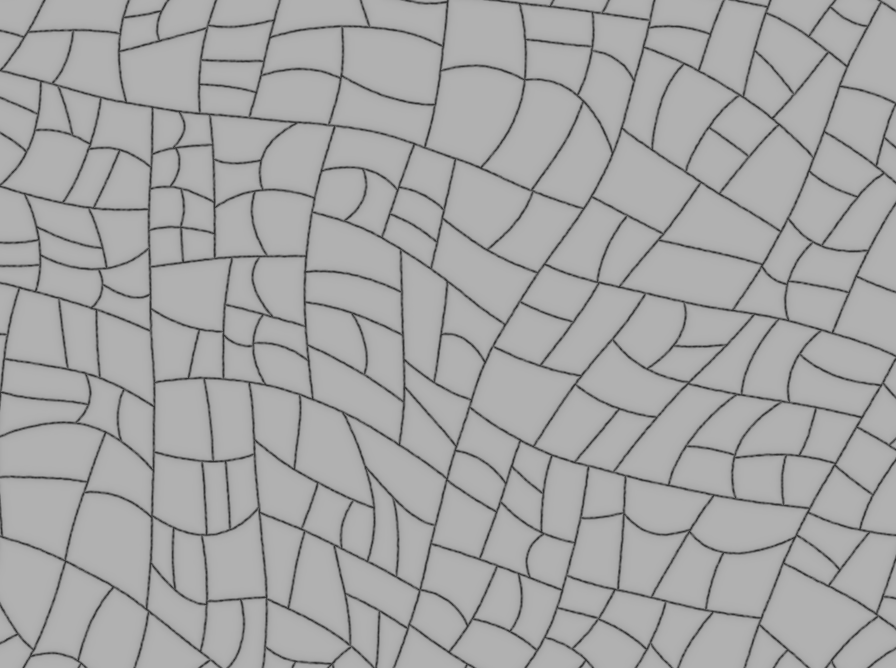
Give the GLSL for this pattern, as a WebGL 2 fragment shader.

```glsl
#version 300 es
precision highp float;

// Dry grey clay broken into plates by thin dark cracks with soft shaded rims.
// A plane is cut in two again and again; each slightly bowed cut runs square
// across one plate only, so that younger cracks end on older ones.

uniform vec2 u_resolution;
out vec4 fragColor;

float hash(uint n) {
    n = (n ^ 61u) ^ (n >> 16);
    n *= 9u;
    n ^= n >> 4;
    n *= 668265261u;
    n ^= n >> 15;
    return float(n & 65535u) / 65535.0;
}

vec2 latticeGradient(ivec2 cell) {
    uint key = uint(cell.x + 4096) * 8192u + uint(cell.y + 4096);
    float angle = 6.2832 * hash(key);
    return vec2(cos(angle), sin(angle));
}

float gradientNoise(vec2 p) {
    ivec2 i = ivec2(floor(p));
    vec2 f = fract(p);
    vec2 w = f * f * f * (f * (f * 6.0 - 15.0) + 10.0);
    ivec2 o = ivec2(0, 1);
    float a = dot(latticeGradient(i), f);
    float b = dot(latticeGradient(i + o.yx), f - vec2(1, 0));
    float c = dot(latticeGradient(i + o.xy), f - vec2(0, 1));
    float d = dot(latticeGradient(i + o.yy), f - vec2(1, 1));
    return mix(mix(a, b, w.x), mix(c, d, w.x), w.y);
}

vec2 noisePair(vec2 p) {
    return vec2(gradientNoise(p + 7.3), gradientNoise(p - 18.6));
}

// Broad swirl, faint waves and a fine roughness of the crack lines
vec2 warp(vec2 p) {
    float c = cos(0.4), s = sin(0.4);
    vec2 q = mat2(c, s, -s, c) * p;
    q += 0.1 * noisePair(p * 1.6);
    q += 0.004 * noisePair(p * 8.0);
    return q + 0.0006 * noisePair(p * 110.0);
}

// Distance to the nearest crack, in canvas heights
float crackDistance(vec2 p) {
    const float rootSize = 2.3;
    vec2 uv = warp(p) / rootSize + 0.5;

    // Canvas-space gradients of both plate coordinates
    vec2 gradU = vec2(dFdx(uv.x), dFdy(uv.x)) * u_resolution.y;
    vec2 gradV = vec2(dFdx(uv.y), dFdy(uv.y)) * u_resolution.y;

    // Plate corners at uv = 00, 10, 01 and 11
    vec2 c00 = vec2(0), c10 = vec2(rootSize, 0);
    vec2 c01 = c10.yx, c11 = vec2(rootSize);

    float nearest = 1.0;
    uint id = 1u;
    for (int level = 0; level < 15; level++) {
        uint seed = id * 5u;
        float whim = hash(seed);
        vec2 along = 0.5 * (c10 + c11 - c00 - c01);
        vec2 across = 0.5 * (c01 + c11 - c00 - c10);
        float area = abs(along.x * across.y - along.y * across.x);
        if (area < 0.006 + 0.012 * whim * whim) break;

        // Cut across the longer side
        if (dot(across, across) > dot(along, along)) {
            uv = uv.yx;
            vec2 kept = gradU; gradU = gradV; gradV = kept;
            kept = c10; c10 = c01; c01 = kept;
            kept = along; along = across; across = kept;
        }

        // Bowed cut u = cut(v), nearly square to the long direction
        float middle = mix(0.4, 0.6, hash(seed + 1u));
        float ratio = length(across) / length(along);
        float squareTilt = -dot(along, across) / dot(along, along);
        float tilt = squareTilt + 0.5 * ratio * (hash(seed + 2u) - 0.5);
        tilt = clamp(tilt, -0.5, 0.5);
        float bend = 2.0 * hash(seed + 3u) - 1.0;
        float bow = 0.2 * bend * abs(bend) * ratio * min(1.0, 0.3 / length(across));
        float v = uv.y - 0.5;
        float cut = middle + tilt * v + bow * (0.5 - 4.0 * v * v);
        vec2 slope = (tilt - 8.0 * bow * v) * gradV;
        nearest = min(nearest, abs(uv.x - cut) / length(gradU - slope));

        // Go on inside the half that holds this point
        vec2 start = mix(c00, c10, middle - 0.5 * tilt - 0.5 * bow);
        vec2 end = mix(c01, c11, middle + 0.5 * tilt - 0.5 * bow);
        if (uv.x < cut) {
            uv.x /= cut;
            gradU = (gradU - uv.x * slope) / cut;
            c10 = start;
            c11 = end;
            id = id * 2u;
        } else {
            uv.x = (uv.x - cut) / (1.0 - cut);
            gradU = (gradU - (1.0 - uv.x) * slope) / (1.0 - cut);
            c00 = start;
            c01 = end;
            id = id * 2u + 1u;
        }
    }
    return nearest;
}

void main() {
    vec2 p = (gl_FragCoord.xy - 0.5 * u_resolution) / u_resolution.y;
    float d = crackDistance(p);
    // Soft shaded rim, then the grainy dark core
    float clay = 0.694 - 0.1 * exp(-d / 0.0042);
    float width = max(0.0031, 1.1 / u_resolution.y);
    float core = pow(max(1.0 - d / width, 0.0), 1.25);
    float grain = 0.97 + 0.6 * gradientNoise(p * 190.0);
    fragColor = vec4(vec3(mix(clay, 0.2, clamp(core * grain, 0.0, 1.0))), 1.0);
}
```
